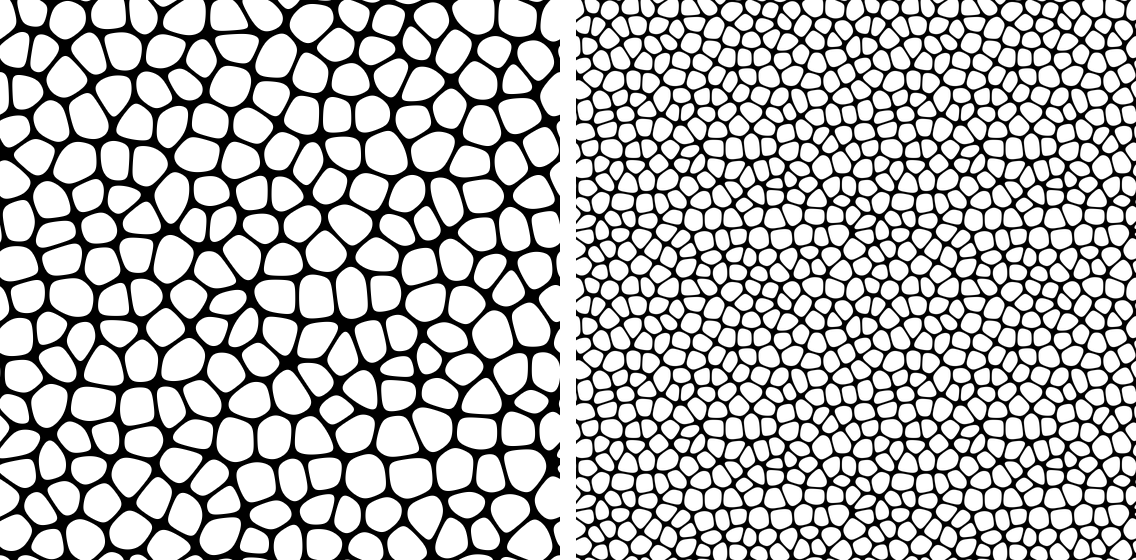
Left: one tile. Right: repeated 2 by 2.
Give the GLSL for this pattern, as a WebGL 1 fragment shader.

```glsl
precision highp float;

uniform vec2 u_resolution;

const float COLUMNS = 14.0;      // pebbles across the tile
const float ROWS = 16.0;         // pebbles up the tile, even so that the stagger wraps
const float JITTER = 0.70;       // full range of the seed offsets, in column widths
const float HALF_GAP = 0.046;    // black margin on each side of a cell border
const float SHARPNESS = 12.0;    // higher values give tighter pebble corners
const float SEED = 17.0;         // selects another arrangement
const vec3 PEBBLE_COLOR = vec3(1.0);
const vec3 GAP_COLOR = vec3(0.0);

const float ROW_HEIGHT = COLUMNS / ROWS;

vec2 hash22(vec2 p) {
  vec3 q = fract(p.xyx * vec3(0.1031, 0.1030, 0.0973));
  q += dot(q, q.yzx + 33.33);
  return fract((q.xx + q.yz) * q.zy);
}

// Jittered point of a staggered lattice; only the random offset wraps.
vec2 seedPoint(vec2 id) {
  vec2 wrapped = mod(id, vec2(COLUMNS, ROWS));
  vec2 offset = (hash22(wrapped + SEED) - 0.5) * JITTER;
  float stagger = 0.5 * mod(id.y, 2.0);
  return vec2(id.x + 0.25 + stagger, (id.y + 0.5) * ROW_HEIGHT) + offset;
}

vec2 nearestSeedId(vec2 p) {
  vec2 base = floor(p / vec2(1.0, ROW_HEIGHT));
  vec2 nearest = base;
  float best = 1e5;
  for (int y = -2; y <= 2; y++) {
    for (int x = -2; x <= 2; x++) {
      vec2 id = base + vec2(float(x), float(y));
      vec2 delta = seedPoint(id) - p;
      float distSq = dot(delta, delta);
      if (distSq < best) {
        best = distSq;
        nearest = id;
      }
    }
  }
  return nearest;
}

// Distance inside a rounded cell: soft minimum over the bisectors with its neighbours.
float pebbleDistance(vec2 p) {
  vec2 id = nearestSeedId(p);
  vec2 center = seedPoint(id);
  float weightSum = 0.0;
  vec2 gradient = vec2(0.0);
  for (int y = -2; y <= 2; y++) {
    for (int x = -2; x <= 2; x++) {
      if (x == 0 && y == 0) continue;
      vec2 other = seedPoint(id + vec2(float(x), float(y)));
      vec2 normal = normalize(other - center);
      float border = dot(0.5 * (center + other) - p, normal);
      float weight = exp(-SHARPNESS * border);
      weightSum += weight;
      gradient += weight * normal;
    }
  }
  float inside = -log(weightSum) / SHARPNESS - HALF_GAP;
  // Dividing by the slope keeps the edge equally sharp at every corner.
  return inside / max(length(gradient) / weightSum, 0.2);
}

void main() {
  vec2 p = gl_FragCoord.xy / u_resolution * COLUMNS;
  float pixel = COLUMNS / min(u_resolution.x, u_resolution.y);
  float coverage = clamp(pebbleDistance(p) / pixel + 0.5, 0.0, 1.0);
  gl_FragColor = vec4(mix(GAP_COLOR, PEBBLE_COLOR, coverage), 1.0);
}
```
